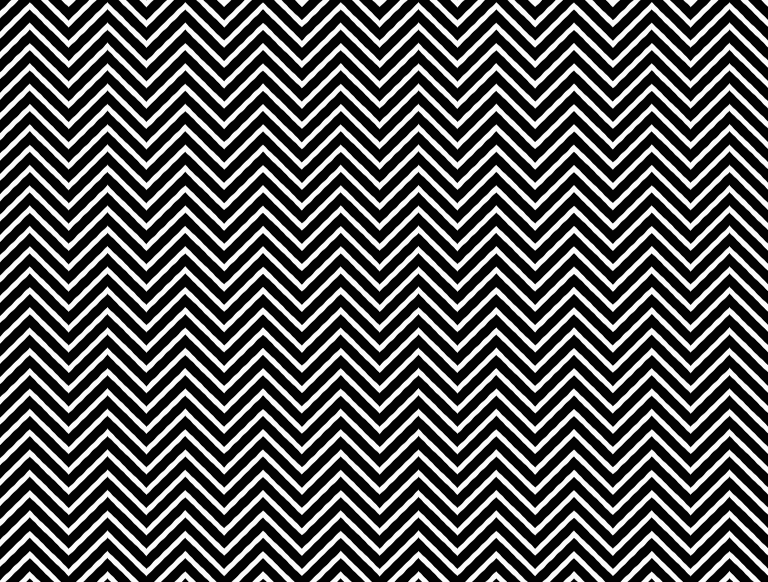
Write a Shadertoy shader that draws this pattern.

```glsl
// Horizontal rows of thin white chevron stripes on black.
// A triangle wave bends the vertical coordinate, which is then repeated with
// fract; layered sines give the stripe edges a very slight roughness.

const vec3 INK = vec3(0.008);
const vec3 PAPER = vec3(0.985);
const vec2 REPEATS = vec2(9.878, 28.64);   // zigzags across, stripes down
const vec2 PEAK = vec2(0.383, 0.526);      // upper tip, as a fraction of a repeat
const float DROP = 1.885;                  // peak to valley, in stripe repeats
const float STRIPE = 0.352;                // white share of a stripe repeat
const float ROUGHNESS = 0.008;

// 0 at whole numbers, 1 halfway between them
float triangleWave(float x) {
    return 1.0 - 2.0 * abs(fract(x) - 0.5);
}

// Small irregular wobble from layered sines
float wobble(vec2 p) {
    return sin(p.x * 41.0 + p.y * 3.7) + 0.6 * sin(p.x * 67.0 - p.y * 5.3);
}

// Signed distance to a repeated stripe, in repeats; positive inside.
// The upper edge of each stripe lies at a whole number.
float stripeDistance(float v, float width) {
    return 0.5 * width - abs(fract(v + 0.5 * width + 0.5) - 0.5);
}

// Edge coverage over one pixel
float coverage(float distanceInside, float pixel) {
    return clamp(distanceInside / pixel + 0.5, 0.0, 1.0);
}

void mainImage(out vec4 fragColor, in vec2 fragCoord) {
    // Position counted in repeats from a peak
    vec2 cell = fragCoord / iResolution.xy * REPEATS - PEAK;

    // Bend the rows into chevrons
    float row = cell.y + DROP * triangleWave(cell.x);
    row += ROUGHNESS * wobble(cell);

    // Pixel size measured across a slanted stripe
    float pixel = length(vec2(2.0 * DROP, 1.0) * REPEATS / iResolution.xy);

    float white = coverage(stripeDistance(row, STRIPE), pixel);
    fragColor = vec4(mix(INK, PAPER, white), 1.0);
}
```
